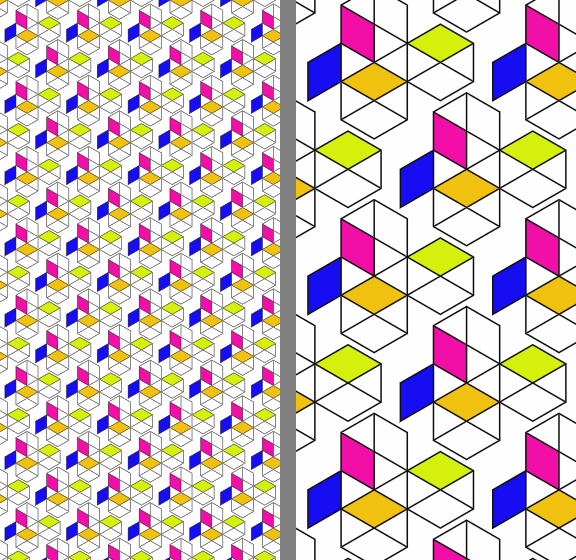
Left, the full canvas; right, a detail of the centre.
A Shadertoy shader for this pattern:

```glsl
// Isometric motif of three wireframe hexagons with four coloured rhombi,
// repeated on a staggered lattice. Each motif is built from hexagon and
// rhombus distances measured in edge lengths, with thin dark outlines.

// Layout, as fractions of the canvas width
const float EDGE = 0.0455;                 // length of one rhombus edge
const vec2 PERIOD = vec2(0.2200, 0.2544);  // cell holding two staggered motifs
const vec2 ANCHOR = vec2(0.0964, 0.1050);  // first motif, from the top left
const float LINE_WIDTH = 0.0018;

const vec3 PAPER = vec3(0.995);
const vec3 INK = vec3(0.06);
const vec3 PINK = vec3(0.95, 0.06, 0.66);
const vec3 BLUE = vec3(0.09, 0.05, 0.95);
const vec3 LIME = vec3(0.84, 0.94, 0.05);
const vec3 ORANGE = vec3(0.94, 0.76, 0.06);

// Isometric edge directions
const float H = 0.8660254;
const vec2 UP = vec2(0.0, 1.0);
const vec2 RISE = vec2(H, 0.5);
const vec2 FALL = vec2(H, -0.5);

// Isometric grid position: columns and half edges
vec2 iso(float column, float halfStep) {
    return vec2(column * H, halfStep * 0.5);
}

// Distance to an infinite line through the origin
float lineDist(vec2 p, vec2 dir) {
    return abs(p.x * dir.y - p.y * dir.x);
}

// Signed distance to a unit rhombus with edges along u and v
float rhombus(vec2 p, vec2 u, vec2 v) {
    return max(lineDist(p, u), lineDist(p, v)) - 0.5 * H;
}

// Distance to a hexagon outline and its two diagonals along u and v
float wireHexagon(vec2 p, vec2 u, vec2 v) {
    vec2 q = abs(p);
    float hexagon = max(q.x, dot(q, vec2(0.5, H))) - H;
    float diagonals = min(lineDist(p, u), lineDist(p, v));
    return min(abs(hexagon), max(diagonals, hexagon));
}

// Box-filtered coverage of a thin stroke
float stroke(float d, float halfWidth, float px) {
    float overlap = min(d + 0.5 * px, halfWidth) - max(d - 0.5 * px, -halfWidth);
    return clamp(overlap / px, 0.0, 1.0);
}

void fill(inout vec3 color, vec3 paint, float d, float px) {
    color = mix(color, paint, clamp(0.5 - d / px, 0.0, 1.0));
}

void drawMotif(inout vec3 color, vec2 p, float px) {
    // Coloured faces
    float blueFace = rhombus(p - iso(-1.5, -0.5), UP, RISE);
    fill(color, PINK, rhombus(p - iso(-0.5, 1.5), UP, FALL), px);
    fill(color, LIME, rhombus(p - iso(2.0, 1.0), RISE, FALL), px);
    fill(color, ORANGE, rhombus(p - iso(0.0, -1.0), RISE, FALL), px);
    fill(color, BLUE, blueFace, px);

    // Outlines
    float d = abs(blueFace);
    d = min(d, wireHexagon(p - iso(0.0, 2.0), UP, FALL));
    d = min(d, wireHexagon(p - iso(2.0, 0.0), RISE, FALL));
    d = min(d, wireHexagon(p - iso(0.0, -2.0), RISE, FALL));
    color = mix(color, INK, stroke(d, 0.5 * LINE_WIDTH / EDGE, px));
}

void mainImage(out vec4 fragColor, in vec2 fragCoord) {
    // Edge-length units, measured from the first motif
    vec2 p = vec2(fragCoord.x, fragCoord.y - iResolution.y) / iResolution.x;
    p = (p - vec2(ANCHOR.x, -ANCHOR.y)) / EDGE;
    float px = 1.0 / (iResolution.x * EDGE);

    // Two interleaved rectangular lattices
    vec2 cell = PERIOD / EDGE;
    vec2 motifCenter = iso(0.5, 0.0);
    vec3 color = PAPER;
    for (int i = 0; i < 2; i++) {
        vec2 corner = motifCenter - 0.5 * cell;
        vec2 local = mod(p - float(i) * 0.5 * cell - corner, cell) + corner;
        drawMotif(color, local, px);
    }
    fragColor = vec4(color, 1.0);
}
```
